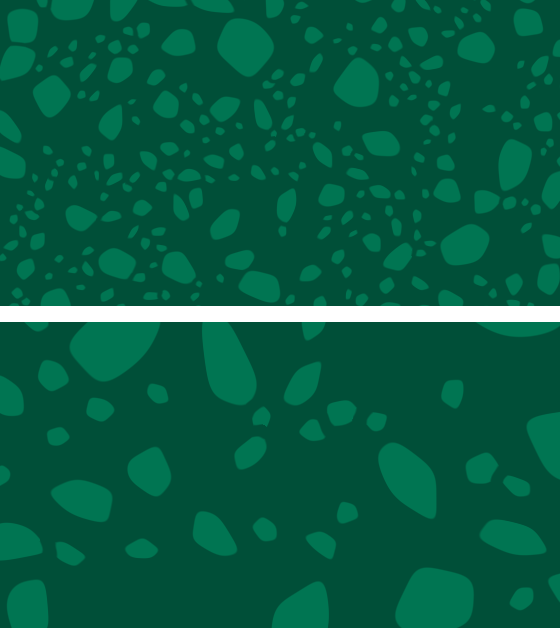
Top, the full canvas; bottom, a detail of the centre.
Give the GLSL for this pattern, as a Shadertoy shader.

```glsl
vec3 hash3(vec2 p) {
    vec3 q = fract(p.xyx * vec3(0.1031, 0.1030, 0.0973));
    q += dot(q, q.yxz + 33.33);
    return fract((q.xxy + q.yzz) * q.zyx);
}

mat2 turn(float a) {
    return mat2(cos(a), sin(a), -sin(a), cos(a));
}

// Each level is a finer grid, turned to hide its rows
float cellSize(int level) { return 0.3 * pow(0.57, float(level)); }
mat2 gridTurn(int level) { return turn(0.4 + 1.1 * float(level)); }

vec2 cellAt(vec2 p, int level) {
    return floor(gridTurn(level) * p / cellSize(level));
}

// Centre in xy, radius in z; radius is zero for an empty cell
vec3 pebble(vec2 cell, int level) {
    vec3 h = hash3(cell + 61.0 * float(level) + 117.0);
    float size = cellSize(level);
    float share = level == 0 ? 0.25 : level == 1 ? 0.75 : level == 2 ? 0.65 : 0.87;
    float radius = h.z < share ? size * mix(0.18, 0.32, fract(h.z * 37.0)) : 0.0;
    vec2 centre = (cell + 0.5 + 0.48 * (h.xy - 0.5)) * size * gridTurn(level);
    return vec3(centre, radius);
}

// True when no pebble of a coarser level is in the way
bool isClear(vec3 stone, int level) {
    for (int l = 0; l < level; l++) {
        vec2 home = cellAt(stone.xy, l);
        for (int k = 0; k < 9; k++) {
            vec3 other = pebble(home + vec2(k % 3 - 1, k / 3 - 1), l);
            float reach = stone.z + other.z * 1.15 + 0.01;
            if (other.z > 0.0 && distance(stone.xy, other.xy) < reach) return false;
        }
    }
    return true;
}

// Stretched polygon with five soft corners
float pebbleDistance(vec2 p, vec3 stone, vec2 seed) {
    vec3 h = hash3(seed);
    float stretch = mix(0.72, 1.0, h.y);
    vec2 q = turn(6.2832 * h.x) * (p - stone.xy) / stone.z * vec2(stretch, 1.0 / stretch);
    float sum = 0.0;
    for (int i = 0; i < 5; i++) {
        vec3 side = hash3(seed + 13.0 * float(i + 1));
        float a = (float(i) + 0.5 * (side.x - 0.5)) * 1.2566;
        float along = dot(q, vec2(cos(a), sin(a))) * mix(0.85, 1.25, side.y);
        sum += pow(max(along, 0.0), 5.0);
    }
    return (pow(sum, 0.2) - 1.0) * stone.z;
}

void mainImage(out vec4 fragColor, in vec2 fragCoord) {
    vec2 p = fragCoord / iResolution.y;
    p += 0.015 * vec2(sin(p.y * 11.0 + 1.0), sin(p.x * 9.0));

    // Distances to the nearest two pebbles
    float nearest = 1.0, second = 1.0;
    for (int level = 0; level < 4; level++) {
        vec2 home = cellAt(p, level);
        for (int k = 0; k < 9; k++) {
            vec2 cell = home + vec2(k % 3 - 1, k / 3 - 1);
            vec3 stone = pebble(cell, level);
            if (distance(p, stone.xy) >= 2.4 * stone.z || !isClear(stone, level)) continue;
            float d = pebbleDistance(p, stone, cell + 61.0 * float(level) + 405.0);
            second = min(second, max(nearest, d));
            nearest = min(nearest, d);
        }
    }

    // Keep a dark gap where pebbles would touch
    float edge = max(nearest, 0.5 * (0.012 - (second - nearest)));
    float pixel = 1.0 / iResolution.y;
    vec3 ground = vec3(0.0, 0.31, 0.22);
    vec3 stoneGreen = vec3(0.0, 0.46, 0.32);
    fragColor = vec4(mix(stoneGreen, ground, smoothstep(-pixel, pixel, edge)), 1.0);
}
```
